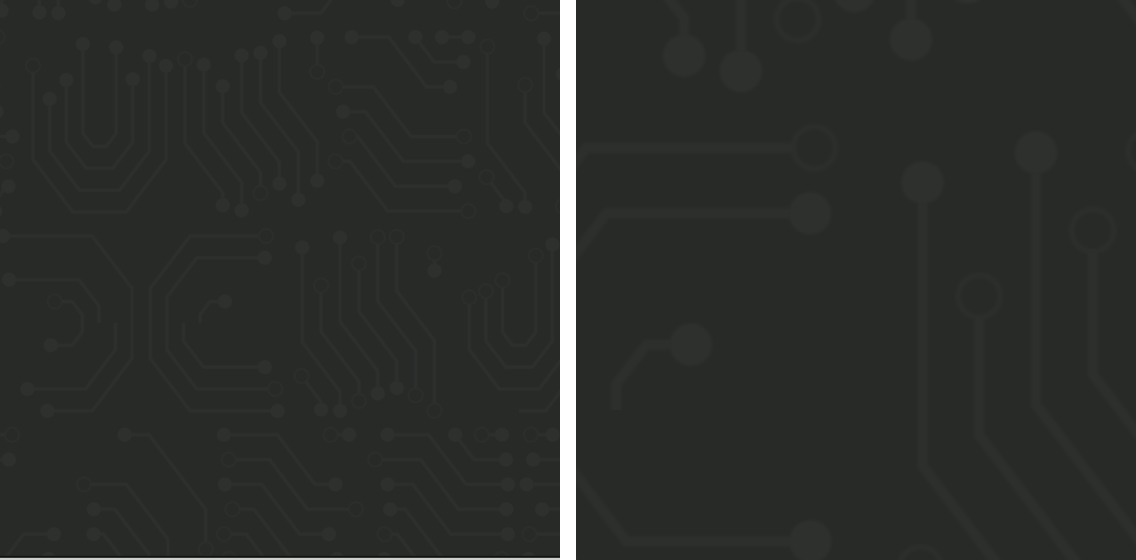
Left: the whole. Right: its middle third, enlarged.
A WebGL 2 fragment shader for this pattern:

```glsl
#version 300 es
precision highp float;
// Faint circuit-board traces, dark grey on darker grey, with a thin light strip below.
// Staggered cells each hold a bundle of bent parallel lanes: a dogleg, a corner or
// a nested arch, turned at random. Lanes end in solid pads or open rings.

uniform vec2 u_resolution;
out vec4 fragColor;

float hash(vec2 p) {
    vec3 v = fract(vec3(p.xyx) * vec3(0.1031, 0.1030, 0.0973));
    v += dot(v, v.yzx + 33.33);
    return fract((v.x + v.y) * v.z);
}

float segmentDistance(vec2 p, vec2 a, vec2 b) {
    vec2 ab = b - a;
    float t = clamp(dot(p - a, ab) / max(dot(ab, ab), 1e-6), 0.0, 1.0);
    return length(p - a - ab * t);
}

float cover(float d, float soft) {
    return 1.0 - smoothstep(-soft, soft, d);
}

// Adds a pad or a ring at a lane end, and clears the trace from inside a ring.
void addTerminal(float dist, bool ring, float soft, inout float trace, inout float ink) {
    float radius = 0.0125;
    if (ring) {
        trace = max(trace, radius - dist);
        ink = max(ink, 0.65 * cover(abs(dist - radius) - 0.0016, soft));
    } else {
        ink = max(ink, cover(dist - radius, soft));
    }
}

// Ink of one cell; q runs from 0 to 1 across it, size is its extent on the canvas.
float bundle(vec2 q, vec2 size, vec2 id, float soft) {
    // Random quarter turn and flips
    if (hash(id + 11.3) < 0.45) { q = q.yx; size = size.yx; }
    if (hash(id + 23.7) < 0.5) q.x = 1.0 - q.x;
    if (hash(id + 37.1) < 0.5) q.y = 1.0 - q.y;

    float kind = hash(id + 5.9);
    bool dogleg = kind < 0.5;
    bool arch = kind > 0.76;
    float side = 0.0;
    if (arch) {
        side = step(0.5, q.x);
        q.x = abs(q.x - 0.5);
    }

    float ink = 0.0;
    int lanes = dogleg ? 9 : (arch ? 4 : 7);
    for (int k = 0; k < lanes; k++) {
        vec2 key = id * 17.0 + vec2(float(k) * 3.1, side * 7.7);
        if (hash(key + 1.7) < 0.12) continue;
        float h0 = hash(key + 2.3);
        float h1 = hash(key + 4.9);
        vec2 a, b, c, d;

        if (dogleg) {
            // Straight, diagonal, straight; outer lanes are cut at the cell border
            float x = 0.94 - 0.125 * float(k);
            float shift = 0.25;
            b = vec2(x, 0.62 - 0.41 * x);
            c = b + shift;
            a = vec2(x, mix(0.06, b.y, 0.6 * h0 * h0));
            d = vec2(c.x, mix(0.94, c.y, 0.7 * h1 * h1));
            vec2 bend = b;
            if (x < 0.06) a = b = bend + (0.06 - x);
            if (c.x > 0.94) c = d = bend + (0.94 - x);
        } else if (arch) {
            // Half of a chamfered arch, mirrored about the cell middle
            float r = 0.44 - 0.11 * float(k);
            a = vec2(0.0, 0.5 + r);
            b = vec2(0.4 * r, 0.5 + r);
            c = vec2(r, 0.5 + 0.4 * r);
            d = vec2(r, mix(0.06, 0.45, h1));
        } else {
            // Corner with a chamfer
            float r = 0.94 - 0.125 * float(k);
            a = vec2(r, 0.06 + 0.4 * r * h0);
            b = vec2(r, 0.6 * r);
            c = vec2(0.6 * r, r);
            d = vec2(0.06 + 0.4 * r * h1, r);
        }

        vec2 p = q * size;
        a *= size; b *= size; c *= size; d *= size;
        float trace = min(segmentDistance(p, a, b), segmentDistance(p, b, c));
        trace = min(trace, segmentDistance(p, c, d)) - 0.003;
        if (!arch) addTerminal(length(p - a), hash(key + 6.1) < 0.3, soft, trace, ink);
        addTerminal(length(p - d), hash(key + 8.3) < 0.3, soft, trace, ink);
        ink = max(ink, 0.8 * cover(trace, soft));
    }
    return ink;
}

void main() {
    vec2 uv = gl_FragCoord.xy / u_resolution;
    float soft = max(0.0018, 0.8 / u_resolution.y);

    // Staggered cells
    vec2 cell = vec2(0.27, 0.355);
    vec2 grid = (uv + vec2(0.07, 0.11)) / cell;
    grid.x += hash(vec2(floor(grid.y), 3.0));
    float ink = bundle(fract(grid), cell, floor(grid), soft);

    vec3 board = vec3(0.157, 0.165, 0.157);
    vec3 copper = vec3(0.181, 0.189, 0.182);
    vec3 color = mix(board, copper, ink);

    // Dark line and light strip along the lower edge
    color = mix(color, vec3(0.07, 0.075, 0.07), cover(uv.y - 0.0075, 0.001));
    color = mix(color, vec3(0.80, 0.82, 0.80), cover(uv.y - 0.004, 0.001));
    fragColor = vec4(color, 1.0);
}
```
